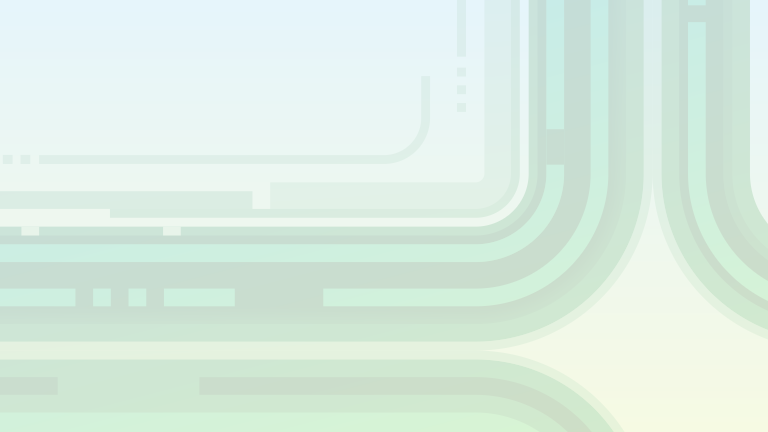
A Shadertoy shader for this background:

```glsl
// Pastel lanes that run across the canvas and bend in concentric round elbows.
// Space is measured in lane widths around the main bend; each elbow gives one
// distance, which is cut into bands and filled with teal-to-green gradients.

float lanePixel; // size of one pixel in lane widths

float band(float d, float lo, float hi) {
    vec2 edge = clamp(vec2(d - lo, hi - d) / lanePixel + 0.5, 0.0, 1.0);
    return edge.x * edge.y;
}

float box(vec2 p, vec2 lo, vec2 hi) {
    return band(p.x, lo.x, hi.x) * band(p.y, lo.y, hi.y);
}

// Distance from the centre of a quarter turn with straight arms
float elbow(vec2 p, vec2 centre, vec2 outward) {
    vec2 q = (p - centre) * outward;
    return min(max(q.x, q.y), 0.0) + length(max(q, 0.0));
}

void mainImage(out vec4 fragColor, in vec2 fragCoord) {
    lanePixel = 24.4 / iResolution.y;
    vec2 p = fragCoord * lanePixel - vec2(26.86, 14.6);
    vec2 uv = fragCoord / iResolution.xy;

    // Gradient colours
    float down = 1.0 - uv.y;
    float warm = clamp(0.75 * down + 0.35 * uv.x - 0.1, 0.0, 1.0);
    vec3 paper = mix(vec3(0.90, 0.96, 0.985), vec3(0.965, 0.98, 0.89), down);
    vec3 soft = mix(vec3(0.79, 0.885, 0.875), vec3(0.825, 0.92, 0.80), warm);
    vec3 shade = mix(vec3(0.765, 0.865, 0.86), vec3(0.81, 0.87, 0.77), warm);
    vec3 glow = mix(vec3(0.77, 0.92, 0.925), vec3(0.855, 0.96, 0.82), warm);
    vec3 col = paper;

    // Thin inner line with its dots, and the dashed upright
    float thin = elbow(p, vec2(-5.17, 3.14), vec2(1.0, -1.0));
    float line = band(thin, 2.1, 2.6) * box(p, vec2(-24.65, -9.0), vec2(9.0, 5.5));
    line += box(p, vec2(-1.05, 6.6), vec2(-0.54, 20.0));
    for (int i = 0; i < 3; i++) {
        float k = float(i);
        line += box(p, vec2(-1.05, 3.48 + k), vec2(-0.54, 3.98 + k));
        line += box(p, vec2(-27.7 + k, 0.54), vec2(-27.15 + k, 1.05)) * step(0.5, k);
    }
    col = mix(col, soft, 0.4 * line);

    // Pale panel and strips inside the main bend
    float main_ = elbow(p, vec2(0.0), vec2(1.0, -1.0));
    float panel = 0.35 * band(main_, 0.5, 2.0) * band(p.x, -11.6, 9.0);
    panel += 0.62 * band(main_, 2.0, 2.5) * band(p.x, -20.65, 9.0);
    panel += 0.55 * box(p, vec2(-40.0, -2.0), vec2(-12.6, -1.0));
    col = mix(col, soft, panel);

    // Main bend
    col = mix(col, soft, 0.4 * band(main_, 9.5, 10.0));
    col = mix(col, soft, band(main_, 3.0, 9.5));
    col = mix(col, shade, band(main_, 3.5, 4.0));
    col = mix(col, shade, band(main_, 5.0, 8.5) * (1.0 - 0.5 * smoothstep(7.5, 8.5, main_)));
    float breaks = box(p, vec2(3.0, 0.5), vec2(6.0, 2.5));
    col = mix(col, glow, band(main_, 4.0, 5.0));
    col = mix(col, shade, breaks * band(main_, 4.0, 5.0));
    float cuts = band(p.x, -13.6, -8.6);
    float notches = 0.0;
    for (int i = 0; i < 3; i++) {
        float k = float(i);
        cuts += band(p.x, -22.6 + 2.0 * k, -21.6 + 2.0 * k);
        notches += band(p.x, -25.65 + 8.0 * k, -24.65 + 8.0 * k) * step(k, 1.5);
    }
    col = mix(col, glow, band(main_, 6.5, 7.5) * (1.0 - cuts));
    col = mix(col, paper, 0.8 * notches * band(main_, 3.0, 3.5));

    // Bend at the bottom, turning downward
    float lower = elbow(p, vec2(0.0, -20.0), vec2(1.0, 1.0));
    col = mix(col, soft, 0.4 * band(lower, 9.5, 10.0));
    col = mix(col, soft, band(lower, 0.0, 9.5));
    col = mix(col, shade, band(lower, 7.5, 8.5) * (1.0 - band(p.x, -23.6, -15.6)));
    col = mix(col, glow, band(lower, 4.5, 6.5));

    // Bend at the right, turning rightward
    float right = elbow(p, vec2(20.0, 0.0), vec2(-1.0, -1.0));
    col = mix(col, soft, 0.4 * band(right, 9.5, 10.0));
    col = mix(col, soft, band(right, 4.5, 9.5));
    col = mix(col, shade, band(right, 6.0, 8.5));
    col = mix(col, shade, 0.5 * band(right, 5.5, 6.0));
    col = mix(col, glow, band(right, 7.0, 8.0) * (1.0 - band(p.y, 8.55, 9.5)));

    fragColor = vec4(col, 1.0);
}
```
